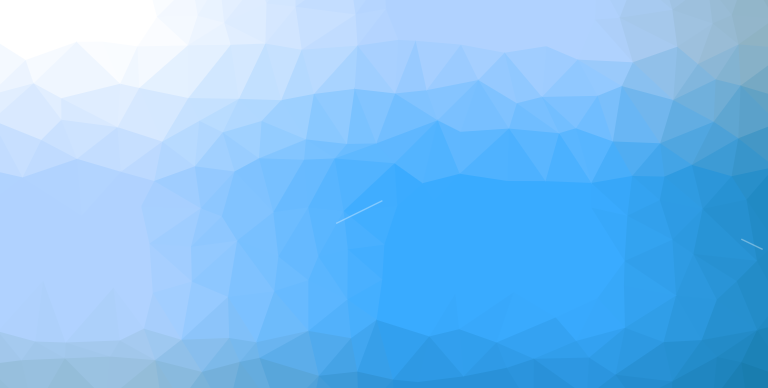
Write a Shadertoy shader that draws this background.

```glsl
// Low-poly sky: a jittered grid of points is split into flat triangles.
// Each triangle takes one colour, read at its middle from a smooth
// three-by-three colour field with flat areas joined by linear ramps.

// Mesh, in units of canvas height
const float PITCH = 0.1023;
const vec2 GRID_PHASE = vec2(0.76, 0.47);
const float JITTER = 0.33;

// Ramp ranges, as fractions of the canvas (y is measured downward)
const vec2 LEFT_RAMP = vec2(0.19, 0.51);
const vec2 RIGHT_RAMP = vec2(0.78, 1.0);
const vec2 UPPER_RAMP = vec2(0.12, 0.48);
const vec2 LOWER_RAMP = vec2(0.81, 1.0);

// Colour field, top to bottom and left to right
const vec3 WHITE = vec3(1.0);
const vec3 PALE_BLUE = vec3(0.69, 0.825, 1.0);
const vec3 MIST = vec3(0.56, 0.70, 0.77);
const vec3 AZURE = vec3(0.225, 0.67, 1.0);
const vec3 SEA = vec3(0.13, 0.54, 0.77);
const vec3 HAZE = vec3(0.58, 0.74, 0.85);
const vec3 DEEP_BLUE = vec3(0.16, 0.57, 0.85);
const vec3 TEAL = vec3(0.09, 0.48, 0.67);

// Fine light seams
const float SEAM_WIDTH = 0.0022;
const float SEAM_STRENGTH = 0.35;

float ramp(vec2 range, float t) {
    return clamp((t - range.x) / (range.y - range.x), 0.0, 1.0);
}

vec3 blendRow(vec3 left, vec3 middle, vec3 right, float x) {
    return mix(mix(left, middle, ramp(LEFT_RAMP, x)), right, ramp(RIGHT_RAMP, x));
}

vec3 colourField(vec2 uv) {
    vec3 top = blendRow(WHITE, PALE_BLUE, MIST, uv.x);
    vec3 centre = blendRow(PALE_BLUE, AZURE, SEA, uv.x);
    vec3 bottom = blendRow(HAZE, DEEP_BLUE, TEAL, uv.x);
    float down = 1.0 - uv.y;
    return mix(mix(top, centre, ramp(UPPER_RAMP, down)), bottom, ramp(LOWER_RAMP, down));
}

vec2 hash2(vec2 p) {
    vec3 q = fract(p.xyx * vec3(0.1031, 0.1030, 0.0973));
    q += dot(q, q.yzx + 33.33);
    return fract((q.xx + q.yz) * q.zy);
}

vec2 meshPoint(vec2 id) {
    return id + JITTER * (2.0 * hash2(id + 57.0) - 1.0);
}

float cross2(vec2 a, vec2 b) {
    return a.x * b.y - a.y * b.x;
}

// Signed distance to a directed edge, positive on its left
float edgeDistance(vec2 p, vec2 a, vec2 b) {
    return cross2(b - a, p - a) / length(b - a);
}

// Adds one flat triangle (counterclockwise), weighted by its coverage
void addTriangle(inout vec4 total, vec2 p, vec2 a, vec2 b, vec2 c) {
    float d = min(edgeDistance(p, a, b), min(edgeDistance(p, b, c), edgeDistance(p, c, a)));
    float coverage = clamp(d * PITCH * iResolution.y + 0.5, 0.0, 1.0);
    if (coverage > 0.0) {
        vec2 middle = ((a + b + c) / 3.0 + GRID_PHASE) * PITCH;
        middle.x *= iResolution.y / iResolution.x;
        total += coverage * vec4(colourField(middle), 1.0);
    }
}

// Splits a quad along its Delaunay diagonal
void addQuad(inout vec4 total, vec2 p, vec2 id) {
    vec2 a = meshPoint(id);
    vec2 b = meshPoint(id + vec2(1.0, 0.0));
    vec2 c = meshPoint(id + vec2(1.0, 1.0));
    vec2 d = meshPoint(id + vec2(0.0, 1.0));
    float angleSine = cross2(b - a, d - a) * dot(d - c, b - c)
                    + dot(b - a, d - a) * cross2(d - c, b - c);
    if (angleSine < 0.0) {
        addTriangle(total, p, a, b, c);
        addTriangle(total, p, a, c, d);
    } else {
        addTriangle(total, p, a, b, d);
        addTriangle(total, p, b, c, d);
    }
}

float seam(vec2 p, vec2 a, vec2 b) {
    vec2 ab = b - a;
    float t = clamp(dot(p - a, ab) / dot(ab, ab), 0.0, 1.0);
    return 1.0 - smoothstep(0.0, SEAM_WIDTH + 0.5 / iResolution.y, length(p - a - t * ab));
}

void mainImage(out vec4 fragColor, in vec2 fragCoord) {
    vec2 p = fragCoord / iResolution.y;
    vec2 q = p / PITCH - GRID_PHASE;

    // Faceted mesh: jitter can push a facet into a neighbouring cell
    vec4 total = vec4(0.0);
    for (int j = -1; j <= 1; j++)
        for (int i = -1; i <= 1; i++)
            addQuad(total, q, floor(q) + vec2(float(i), float(j)));
    vec3 colour = total.rgb / max(total.a, 0.001);

    // Light seams
    float seams = max(seam(p, vec2(0.868, 0.425), vec2(0.984, 0.482)),
                      seam(p, vec2(1.912, 0.383), vec2(1.964, 0.358)));
    fragColor = vec4(mix(colour, WHITE, SEAM_STRENGTH * seams), 1.0);
}
```
